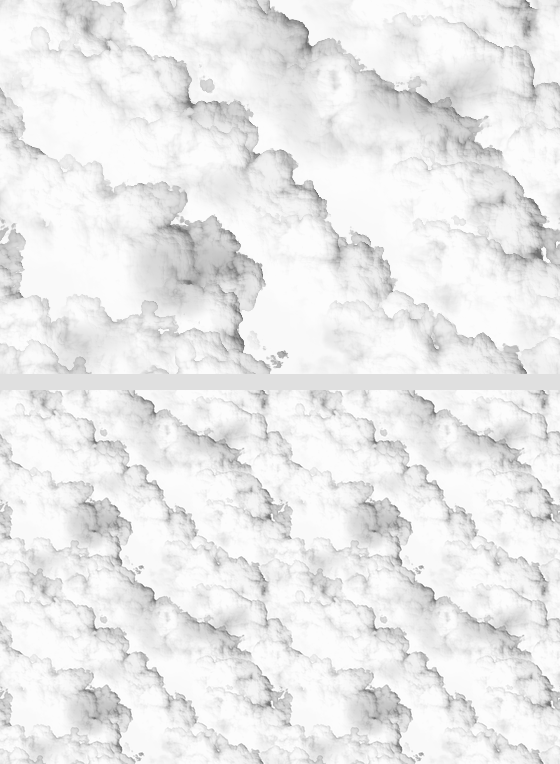
Top: one tile. Bottom: repeated 2 by 2.
This texture is drawn by a WebGL 2 fragment shader. Its source:

```glsl
#version 300 es
precision highp float;
// Heaped white cumulus banks, painted from the far (upper) to the near (lower).
// Each bank is a slanted dome whose outline and relief come from octaves of
// rounded cellular puffs; its foot dissolves into mist. All repeats wrap.

uniform vec2 u_resolution;
out vec4 fragColor;

const vec2 TILE = vec2(3.0, 2.0);        // size of the repeat in working units
const int BANKS = 16;                    // banks per repeat
const int REACH = 8;                     // extra banks beyond each end
const int OCTAVES = 5;
const float FIRST_FREQ = 4.0;            // puffs per unit in the coarsest octave
const float PUFF_SHARPNESS = 10.0;       // higher gives harder creases
const float LUMPINESS = 0.95;            // displacement of the outline
const float SLANT = 0.36;                // banks descend to the right
const float EDGE = 0.011;                // softness of the crown outline
const float MIST_EDGE = 0.16;            // softness of the lit lower outline
const float WHITE = 1.0;
const float HAZE = 0.975;
const float RIM = 0.13;
const vec2 FLANK_DIR = vec2(0.94, 0.34); // side of a bank away from the light
const vec2 PUFF_DIR = vec2(0.74, 0.67);  // side of a puff away from the light

vec2 hash2(vec2 c) {
    uvec2 v = uvec2(ivec2(c)) * 1664525u + 1013904223u;
    for (int i = 0; i < 2; i++) {
        v.x += v.y * 1664525u;
        v.y += v.x * 1664525u;
        v ^= v >> 16u;
    }
    return vec2(v & 0xffffu) / 65535.0;
}

vec2 wrapCell(vec2 c, vec2 period) {
    return floor(mod(c + 0.5, period));
}

// Smooth wrapping noise, two channels.
vec2 softNoise(vec2 p, float freq) {
    vec2 g = p * freq, c = floor(g), f = g - c, period = TILE * freq;
    f = f * f * (3.0 - 2.0 * f);
    vec2 a = hash2(wrapCell(c, period) + 300.0);
    vec2 b = hash2(wrapCell(c + vec2(1, 0), period) + 300.0);
    vec2 d = hash2(wrapCell(c + vec2(0, 1), period) + 300.0);
    vec2 e = hash2(wrapCell(c + vec2(1, 1), period) + 300.0);
    return mix(mix(a, b, f.x), mix(d, e, f.x), f.y);
}

// Smooth union of round domes: height in x, slope in yz.
vec3 puffs(vec2 p, float freq) {
    vec2 g = p * freq, c = floor(g), f = g - c;
    float total = 0.0;
    vec2 slope = vec2(0.0);
    for (int y = -1; y <= 1; y++)
    for (int x = -1; x <= 1; x++) {
        vec2 o = vec2(x, y);
        vec2 d = f - o - 0.1 - 0.8 * hash2(wrapCell(c + o, TILE * freq) + freq * 17.0);
        float w = exp(PUFF_SHARPNESS * (1.0 - dot(d, d)));
        total += w;
        slope -= 2.0 * d * w;
    }
    return vec3(log(total) / PUFF_SHARPNESS, slope / total);
}

// Octaves of puffs: displacement in x, mixed slope in yz, creases in w.
vec4 billow(vec2 p) {
    vec4 sum = vec4(0.0);
    float freq = FIRST_FREQ, gain = 0.55;
    for (int i = 0; i < OCTAVES; i++) {
        vec3 n = puffs(p, freq);
        sum += vec4((n.x - 0.8) * LUMPINESS / freq, n.yz * gain, (0.82 - n.x) * gain);
        freq *= 2.0;
        gain *= 0.7;
    }
    return sum;
}

void main() {
    vec2 p = gl_FragCoord.xy / u_resolution * TILE;
    float patches = softNoise(p, 2.0).x * 0.6 + softNoise(p, 5.0).y * 0.4;
    p += 0.05 * (softNoise(p, 6.0) - 0.5) + 0.016 * (softNoise(p, 17.0) - 0.5);

    float tone = HAZE;
    for (int i = BANKS + REACH; i >= -REACH; i--) {
        // Place the bank; its identity repeats with the tile.
        float id = float((i + BANKS) % BANKS);
        vec2 r = hash2(vec2(id, 71.0)), s = hash2(vec2(id, 113.0));
        vec2 centre = vec2(TILE.x * fract(id * 0.618 + 0.16 * r.x),
                           (float(i) + 0.6 * r.y) * TILE.y / float(BANKS));
        vec2 size = mix(0.28, 0.76, s.x) * vec2(1.0, mix(0.52, 0.7, s.y));
        vec2 q = p - centre;
        q.x = mod(q.x + 0.5 * TILE.x, TILE.x) - 0.5 * TILE.x;
        q.y += SLANT * q.x;

        // Dome above, longer flanks below.
        vec2 k = q / size;
        k.y *= k.y < 0.0 ? 0.55 : 1.0;
        float depth = (1.0 - length(k)) * size.y;
        float foot = q.y + 0.25 * (patches - 0.5);
        if (depth < -0.2 || foot < -0.55) continue;

        vec4 b = billow(p + r * TILE);
        depth += b.x;
        float crown = smoothstep(-0.65, 0.15, dot(k, vec2(0.6, 0.8)));
        float cover = smoothstep(0.0, mix(MIST_EDGE, EDGE, crown), depth);
        cover *= smoothstep(-0.55, -0.08, foot);
        depth = max(depth, 0.0);

        // Shade the rim, the far flank, the puffs and their creases.
        float side = smoothstep(-0.15, 1.0, dot(k / (length(k) + 0.01), FLANK_DIR));
        float facing = smoothstep(-0.3, 1.25, -dot(b.yz, PUFF_DIR));
        float near = exp(-depth / 0.18);
        float shade = RIM * crown * exp(-depth / 0.028);
        shade += side * near * mix(0.16, 0.5, r.x) * (0.35 + 0.65 * facing);
        shade += facing * (0.05 + 0.18 * near * (0.35 + 0.65 * side));
        shade += max(b.w, 0.0) * (0.12 + 0.3 * near);
        shade += 0.13 * smoothstep(0.45, 0.85, patches);
        shade *= smoothstep(-0.5, 0.08, foot);
        tone = mix(tone, WHITE - shade, cover);
    }
    fragColor = vec4(vec3(clamp(tone, 0.45, 0.99)), 1.0);
}
```
